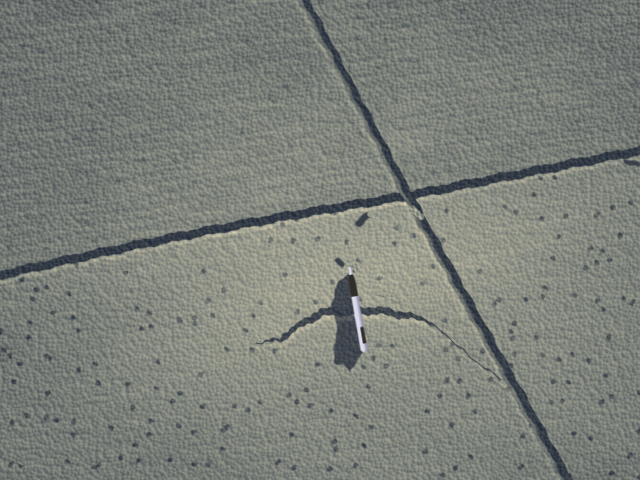
Reproduce this texture procedurally as a Shadertoy shader.

```glsl
// Sunlit concrete slabs with crossing joints, a jagged crack and a pen casting a shadow.
#define GRAIN_SCALE 125.0
#define GRAIN_DEPTH 0.42
#define STREAK_DEPTH 0.30
#define PIT_DEPTH 0.55
#define JOINT_HALF 0.0105
#define SHADE_TONE -0.36
#define STREAK_SLOPE 0.15
#define COOL vec3(0.33, 0.35, 0.36)
#define WARM vec3(0.69, 0.68, 0.60)

const vec2 CRACK[11] = vec2[11](
    vec2(.533, .286), vec2(.582, .292), vec2(.625, .323), vec2(.668, .349),
    vec2(.730, .350), vec2(.780, .354), vec2(.833, .345), vec2(.885, .335),
    vec2(.929, .302), vec2(.985, .252), vec2(1.045, .208));
const vec2 SHADOW[9] = vec2[9](
    vec2(.728, .432), vec2(.704, .412), vec2(.689, .365), vec2(.702, .335),
    vec2(.695, .243), vec2(.712, .242), vec2(.729, .225), vec2(.757, .268),
    vec2(.737, .355));

vec2 hash2(vec2 p) {
    vec3 q = fract(p.xyx * vec3(.1031, .1030, .0973));
    q += dot(q, q.yzx + 33.33);
    return fract((q.xx + q.yz) * q.zy);
}

// Cellular noise: x is the distance to the nearest seed, y its random value.
vec2 cells(vec2 p) {
    vec2 base = floor(p), best = vec2(9.0, 0.0);
    for (int j = -1; j <= 1; j++)
    for (int i = -1; i <= 1; i++) {
        vec2 id = base + vec2(i, j), rnd = hash2(id + 57.0);
        float d = length(id + rnd - p);
        if (d < best.x) best = vec2(d, fract(rnd.x * 7.0 + rnd.y * 3.0));
    }
    return best;
}

float bumps(vec2 p) {
    return cells(p * GRAIN_SCALE).x + .6 * cells(p * GRAIN_SCALE * .43).x;
}

vec2 wobble(vec2 p) {
    return sin(p.yx * vec2(97.0, 83.0)) + .6 * sin(p.yx * vec2(211.0, 239.0) + p * 90.0);
}

// Distance to a segment, and position along it.
vec2 segment(vec2 p, vec2 a, vec2 b) {
    vec2 ab = b - a;
    float h = clamp(dot(p - a, ab) / dot(ab, ab), 0.0, 1.0);
    return vec2(length(p - a - ab * h), h);
}

float crackDistance(vec2 p) {
    float d = 9.0;
    for (int i = 0; i < 10; i++) d = min(d, segment(p, CRACK[i], CRACK[i + 1]).x);
    return d - .0012 - .0065 * smoothstep(.53, .66, p.x) * (1.0 - smoothstep(.82, .93, p.x));
}

float shadowDistance(vec2 p) {
    float d = 9.0, inside = 1.0;
    for (int i = 0, j = 8; i < 9; j = i, i++) {
        vec2 a = SHADOW[i], b = SHADOW[j];
        d = min(d, segment(p, a, b).x);
        if ((a.y > p.y) != (b.y > p.y) && p.x < a.x + (b.x - a.x) * (p.y - a.y) / (b.y - a.y))
            inside = -inside;
    }
    return d * inside;
}

float cover(float d, float soft) { return 1.0 - smoothstep(-soft, soft, d); }

float band(float x, float centre, float width) {
    float k = (x - centre) / width;
    return exp(-k * k);
}

void mainImage(out vec4 fragColor, in vec2 fragCoord) {
    vec2 p = fragCoord / iResolution.y;
    float aa = 1.2 / iResolution.y;
    vec2 rough = p + .0016 * wobble(p);

    // Signed distances to the two joints
    float across = (rough.x - .847 - (.597 - p.y) * (p.y > .597 ? .5285 : .558)) * .88;
    float above = (rough.y - .427 - .1944 * p.x - .008 * max(0.0, sin(p.x * 3.7))) * .98;
    float lower = cover(above, .006);

    // Broad light, warmest below the crossing
    vec2 wide = (p - vec2(.74, .47)) / vec2(.78, .62);
    vec2 near = (p - vec2(.70, .45)) / vec2(.42, .24);
    float tone = .14 + .40 * exp(-dot(wide, wide)) + lower * (.05 + .24 * exp(-dot(near, near)));
    tone += .02 * (sin(p.x * 9.0 + 4.0 * sin(p.y * 7.0)) + sin(p.y * 17.0 - p.x * 6.0));

    // Sandy relief, brushed streaks and pits
    float grain = bumps(p + vec2(.0035, .003)) - bumps(p);
    float crumble = lower * exp(above / .05) * (1.0 - smoothstep(.5, .8, p.x));
    vec2 brushed = vec2(p.x, p.y - STREAK_SLOPE * p.x);
    float streak = cells(brushed * vec2(7.0, 95.0)).x - .45;
    float chips = cells(rough * 48.0 + .012).x - cells(rough * 48.0 + .35).x;
    vec2 pit = cells(rough * 30.0);
    tone += GRAIN_DEPTH * grain + STREAK_DEPTH * streak * mix(.8, .45, lower) - .4 * crumble * chips;
    tone -= PIT_DEPTH * cover(pit.x - .16, .08) * step(.72, pit.y) * mix(.3, 1.0, lower);
    tone -= .16 * cover(segment(rough, vec2(.12, .825), vec2(.66, .895)).x - .001, .003);
    tone -= .35 * cover(segment(rough, vec2(.773, .392), vec2(.832, .366)).x - .001, .002);

    // Joints: lit rims, then shaded channels
    float halfWidth = JOINT_HALF * mix(1.15, .9, p.y);
    float channel = cover(abs(across) - halfWidth, .002);
    tone += .28 * band(above, -.014, .004) + .22 * band(across, -.015, .004);
    tone = mix(tone, SHADE_TONE + .3 * grain, cover(abs(above) - JOINT_HALF * .85, .002));
    float wall = cover(across + halfWidth * .35, .003);
    tone = mix(tone, mix(SHADE_TONE, .27, wall) + .3 * grain, channel);

    // Cast shadow, then the crack with its lit lower lip
    tone = mix(tone, -.22 + .25 * grain, cover(shadowDistance(rough), .0025));
    vec2 jag = p + .0025 * wobble(p * 1.3);
    tone += .25 * cover(crackDistance(jag + vec2(-.002, .010)), .004);
    tone = mix(tone, -.32 + .3 * grain, .92 * cover(crackDistance(jag), .002));

    // Loose stones and their shadows
    tone = mix(tone, -.3, cover(segment(rough, vec2(.766, .553), vec2(.748, .533)).x - .007, .003));
    tone = mix(tone, .75, cover(length(rough - vec2(.771, .557)) - .007, .002));
    tone = mix(tone, -.3, cover(segment(rough, vec2(.704, .460), vec2(.713, .449)).x - .005, .003));
    tone = mix(tone, .55 + grain, cover(length(rough - vec2(.737, .440)) - .008, .003));
    tone = mix(tone, .7 + grain, cover(segment(rough, vec2(.858, .566), vec2(.878, .548)).x - .006, .003));
    tone = mix(tone, -.3, cover(segment(rough, vec2(1.305, .665), vec2(1.33, .658)).x - .005, .003));

    float tint = clamp(tone, 0.0, 1.0);
    vec3 colour = mix(COOL, WARM, tone) + vec3(.0, .05, .06) * tint * (1.0 - tint);

    // Pen: pale tip, dark grip, white barrel, dark clip, pale end
    vec2 pen = segment(p, vec2(.729, .441), vec2(.758, .274));
    float u = pen.y, side = (p.x - .729 - .029 * u) / .007;
    vec3 body = mix(vec3(.86, .86, .92), vec3(.58, .58, .70), smoothstep(-.2, 1.0, side));
    float grip = smoothstep(.07, .09, u) * (1.0 - smoothstep(.34, .36, u));
    float clip = smoothstep(.72, .75, u) * (1.0 - smoothstep(.93, .95, u)) * smoothstep(-.3, .3, side);
    body = mix(body, vec3(.19, .18, .17), max(grip, clip));
    colour = mix(colour, body, cover(pen.x - mix(.003, .0072, smoothstep(.0, .2, u)), aa));

    fragColor = vec4(clamp(colour, 0.0, 1.0), 1.0);
}
```
